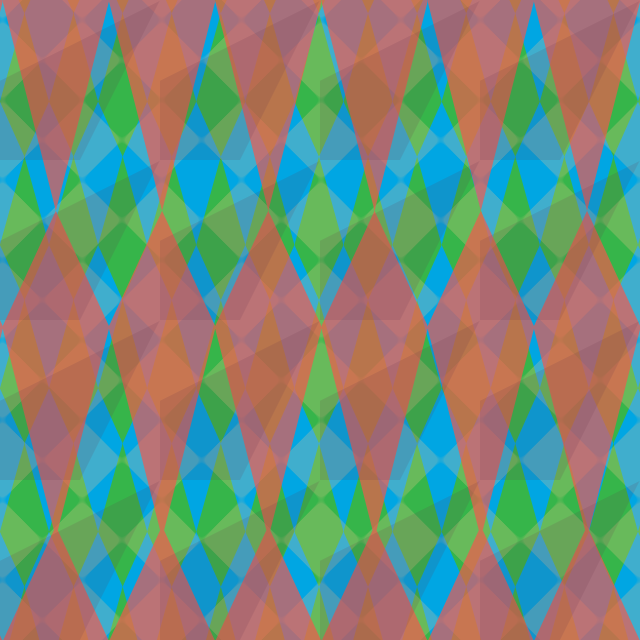
Write a Shadertoy shader that draws this pattern.

```glsl
// Layered translucent harlequin kites with a checker of lozenges and slanted shadows.

const float UNITS = 8.0;   // canvas height in lozenge widths

float coverage(float d, float pixel) {
    return clamp(d / pixel + 0.5, 0.0, 1.0);
}

// Distance to the nearest column centre
float columnDistance(float x, float centre, float period) {
    return abs(mod(x - centre + 0.5 * period, period) - 0.5 * period);
}

// Small kites stacked tip to tip
float greenKites(vec2 p) {
    const float rise = 1.104, fall = 0.688;
    float x = columnDistance(p.x, 0.306, 0.6135);
    float y = mod(p.y - 1.958, rise + fall);
    return 0.307 * min(y / rise, (rise + fall - y) / fall) - x;
}

// Large kites: rows of upright and hanging triangles of slightly different pitch
float pinkKites(vec2 p) {
    const float halfWidth = 0.664;
    float x = columnDistance(p.x, 0.698, 2.0 * halfWidth);
    float up = mod(max(p.y - 2.635, 0.0), 3.94);
    float down = mod(max(p.y - 0.02, 0.0), 4.09);
    float upright = min(halfWidth * up / 1.44 - x, 1.48 - up);
    float hanging = halfWidth * (1.0 - down / 2.615) - x;
    return max(upright, hanging);
}

// Checker of square lozenges
float lozenges(vec2 p) {
    vec2 wave = cos(6.28318 * (p - vec2(0.031, 0.75)) / vec2(0.996, 1.0));
    return (wave.x + wave.y) / 6.28318;
}

// Slanted quadrilateral in each two-unit tile
float shadows(vec2 p) {
    vec2 q = mod(p, 2.0);
    float top = (q.y + 0.5 * q.x - 1.01) * 0.894;
    float side = (2.0 - q.x - 0.5 * q.y) * 0.894;
    return min(min(top, side), min(q.x, 2.0 - q.y));
}

void mainImage(out vec4 fragColor, in vec2 fragCoord) {
    float pixel = UNITS / iResolution.y;
    vec2 p = vec2(fragCoord.x, iResolution.y - fragCoord.y) * pixel;

    // Opaque ground and green kites
    vec3 color = mix(vec3(0.0, 0.65, 0.89), vec3(0.21, 0.71, 0.29),
                     coverage(greenKites(p), pixel));

    // Translucent layers
    color = mix(color, vec3(1.0, 0.78, 0.55), 0.25 * coverage(lozenges(p), pixel));
    color = mix(color, vec3(0.96, 0.34, 0.30), 0.68 * coverage(pinkKites(p), pixel));
    color = mix(color, vec3(0.40, 0.20, 0.30), 0.15 * coverage(shadows(p), pixel));

    fragColor = vec4(color, 1.0);
}
```
